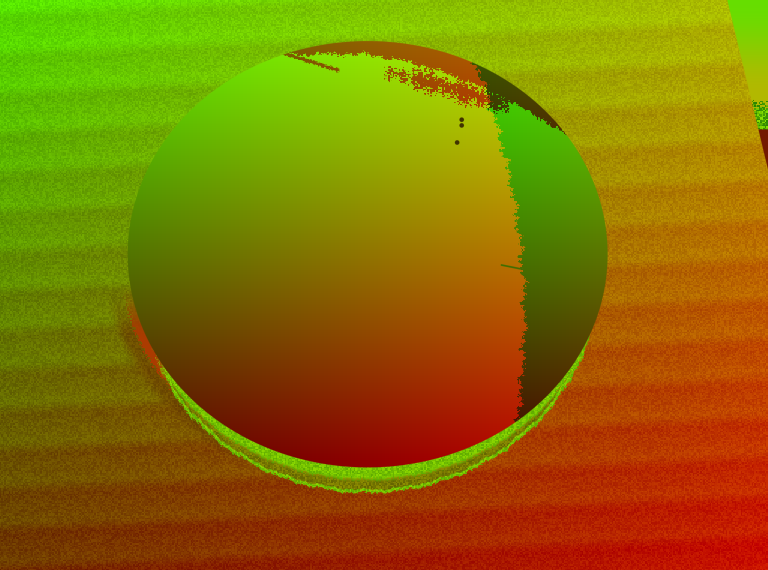
A WebGL 1 fragment shader for this texture map:

```glsl
precision highp float;
uniform vec2 u_resolution;

#define DISC_CENTER vec2(0.645, 0.554)
#define DISC_RADII vec2(0.421, 0.374)
#define RIM_CENTER vec2(0.645, 0.511)
#define RIM_RADII vec2(0.403, 0.376)
#define BAND_PERIOD 0.0695
#define BAND_TILT 0.04
#define BAND_DEPTH 0.035
#define GRAIN_CELLS 380.0
#define GRAIN_DEPTH 0.11
#define RED_WRAP 0.45
#define GREEN_WRAP 0.55

float hash(vec2 cell) {
  vec3 h = fract(vec3(cell.xyx) * 0.1031);
  h += dot(h, h.yzx + 33.33);
  return fract((h.x + h.y) * h.z);
}

float ellipseDist(vec2 q, vec2 radii) {
  float k = length(q / radii);
  return k * (k - 1.0) / max(length(q / (radii * radii)), 0.001);
}

float segmentDist(vec2 p, vec2 a, vec2 b) {
  vec2 ab = b - a;
  return length(p - a - ab * clamp(dot(p - a, ab) / dot(ab, ab), 0.0, 1.0));
}

// Coverage of the region where d is negative
float cover(float d) {
  float soft = 0.75 / u_resolution.y;
  return 1.0 - smoothstep(-soft, soft, d);
}

// Ragged offset for the torn boundaries
float ragged(float t) {
  return 0.003 * sin(t * 91.0) + 0.0025 * sin(t * 237.0 + 1.0)
       + 0.002 * sin(t * 613.0);
}

vec2 tableColor(vec2 p, float grain) {
  vec2 tone = vec2(0.33 + 0.27 * p.x + 0.1 * (1.0 - p.y),
                   0.2 + 0.68 * p.y - 0.12 * p.x);
  float phase = 6.28318 * (p.y - BAND_TILT * p.x - 0.056) / BAND_PERIOD;
  float wave = -cos(phase) - 0.35 * sin(2.0 * phase);
  tone += wave * BAND_DEPTH * vec2(0.2, 1.0);
  return tone + grain * GRAIN_DEPTH * vec2(0.7, 1.0);
}

vec2 cornerColor(vec2 p, float grain) {
  vec2 tone = mix(vec2(0.7, 0.72), vec2(0.4, 0.87),
                  smoothstep(0.83, 1.0, p.y));
  vec2 speckled = vec2(0.35, 0.7) + grain * 0.4;
  tone = mix(tone, speckled, cover(p.y - 0.815 + grain * 0.02));
  return mix(tone, vec2(0.45, 0.1), cover(p.y - 0.773));
}

vec2 discColor(vec2 p, float grain) {
  vec2 tone = vec2(0.45 + 0.58 * (p.x - 0.448),
                   0.6 + 1.26 * (p.y - 0.668));

  // Red drops on the right of a bowed, torn seam
  float bow = p.y - 0.44;
  float seam = 0.92 - 0.42 * bow * bow + ragged(p.y) + grain * 0.008;
  float wrapped = cover(seam - p.x);
  float spur = segmentDist(p, vec2(0.88, 0.535), vec2(0.915, 0.528));
  wrapped = max(wrapped, cover(spur - 0.0015));
  tone.r -= RED_WRAP * wrapped;

  // Green drops in the top strip, its streak and the speckled patch
  float lip = 0.905 - 0.75 * pow(max(p.x - 0.62, 0.0), 1.7);
  float strip = cover(lip + ragged(p.x) * 0.5 + grain * 0.007 - p.y);
  float streak = segmentDist(p, vec2(0.5, 0.906), vec2(0.592, 0.877));
  strip = max(strip, cover(streak - 0.003 + grain * 0.003));
  float patchDist = segmentDist(p, vec2(0.69, 0.872), vec2(0.875, 0.822));
  float patchSize = 0.002 + 0.011 * smoothstep(0.65, 0.77, p.x);
  strip = max(strip, cover(patchDist - patchSize + ragged(p.x)
                           + grain * 0.02));
  tone.g -= GREEN_WRAP * strip;

  // Small dark pits
  for (int i = 0; i < 3; i++) {
    float n = float(i);
    vec2 pit = vec2(0.81 + 0.004 * n * (1.0 - n), 0.79 - 0.01 * n * n);
    tone = mix(tone, vec2(0.25, 0.2), cover(length(p - pit) - 0.004));
  }
  return tone;
}

vec2 rimColor(vec2 p, float discDist, float rimDist, float grain) {
  float across = discDist / max(discDist - rimDist, 0.001);
  vec2 lime = vec2(0.46, 0.76) + grain * 0.18;
  vec2 olive = vec2(0.47, 0.47) + grain * 0.16;
  vec2 tone = mix(lime, olive, smoothstep(0.4, 0.56, across + grain * 0.1));
  return mix(tone, lime, cover(-rimDist - 0.006 + grain * 0.004));
}

void main() {
  vec2 p = gl_FragCoord.xy / u_resolution.y;
  float grain = hash(floor(p * GRAIN_CELLS)) - 0.5;
  float discDist = ellipseDist(p - DISC_CENTER, DISC_RADII);
  float rimDist = ellipseDist(p - RIM_CENTER, RIM_RADII)
                + ragged(p.x) * 0.4 + grain * 0.004;

  vec2 tone = tableColor(p, grain);
  float cornerEdge = 1.276 + 0.24 * (1.0 - p.y);
  tone = mix(tone, cornerColor(p, grain), cover(cornerEdge - p.x));

  // Brown shadow and red sliver at the lower left
  float lowerLeft = smoothstep(0.5, 0.4, p.y) * smoothstep(0.48, 0.34, p.x);
  float shadow = smoothstep(0.05, 0.025, discDist) * lowerLeft;
  tone = mix(tone, vec2(0.43, 0.27) + grain * 0.08, shadow * 0.75);
  float sliver = cover(discDist - 0.014 + grain * 0.008) * lowerLeft;
  tone = mix(tone, vec2(0.67, 0.23), sliver);

  float rim = cover(rimDist) * smoothstep(0.265, 0.3, p.x + grain * 0.02);
  tone = mix(tone, rimColor(p, discDist, rimDist, grain), rim);
  tone = mix(tone, discColor(p, grain), cover(discDist));
  gl_FragColor = vec4(clamp(tone, 0.0, 1.0), 0.0, 1.0);
}
```
